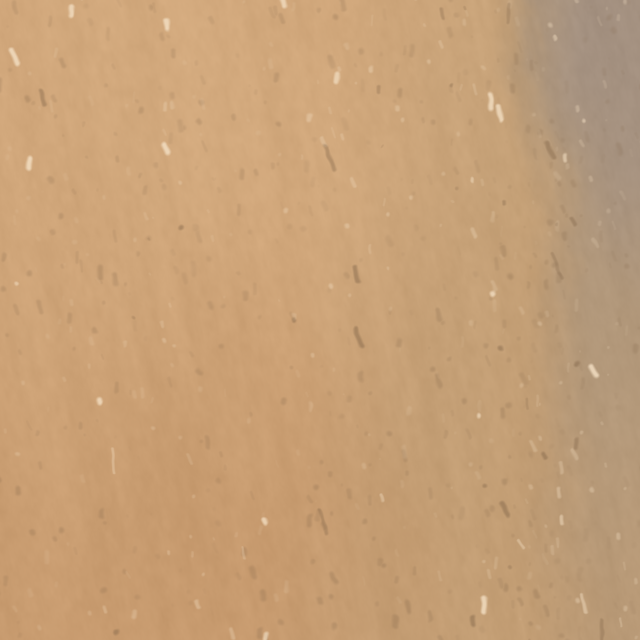
This texture is drawn by a Shadertoy shader. Its source:

```glsl
// Tan sandstone with steep faint grain, small light and dark flecks and a grey band at the right
const vec3 LIGHT_TAN = vec3(0.822, 0.660, 0.487);
const vec3 DEEP_TAN  = vec3(0.780, 0.605, 0.432);
const vec3 OLIVE_TAN = vec3(0.758, 0.622, 0.462);
const vec3 WARM_GREY = vec3(0.695, 0.592, 0.475);
const vec3 COOL_GREY = vec3(0.645, 0.570, 0.505);
const vec3 FLECK_LIGHT = vec3(0.95, 0.87, 0.76);
const vec3 FLECK_DARK  = vec3(0.50, 0.39, 0.28);
const float GRAIN_SLANT = 0.19;   // sideways run of the grain per unit of height
const float MOTTLE = 0.016;       // strength of the fine mottling
const float STREAK = 0.034;       // strength of the long grain streaks

vec3 hash3(vec2 p) {
    vec3 h = fract(p.xyx * vec3(0.1031, 0.1030, 0.0973));
    h += dot(h, h.yxz + 33.33);
    return fract((h.xxy + h.yzz) * h.zyx);
}

float valueNoise(vec2 p) {
    vec2 i = floor(p), f = fract(p);
    f = f * f * (3.0 - 2.0 * f);
    float low  = mix(hash3(i).x, hash3(i + vec2(1, 0)).x, f.x);
    float high = mix(hash3(i + vec2(0, 1)).x, hash3(i + vec2(1, 1)).x, f.x);
    return mix(low, high, f.y);
}

float fbm(vec2 p) {
    float sum = 0.0, amp = 0.5;
    for (int k = 0; k < 4; k++) {
        sum += amp * valueNoise(p);
        p = p * 2.03 + 17.3;
        amp *= 0.5;
    }
    return sum / 0.9375;
}

// Signed sideways distance to the left border of the grey band
float seamOffset(vec2 p) {
    float border = 0.785 + 0.055 * smoothstep(1.0, 0.6, p.y);
    return p.x - border - 0.05 * (fbm(p * vec2(3.0, 7.0) + 40.0) - 0.5);
}

// Scattered short strokes along the grain, one candidate per cell
float flecks(vec2 p, float cells, float density, float seamDensity,
             float maxLength, float width, float seed) {
    vec2 base = floor(p * cells);
    float cover = 0.0;
    for (int j = -1; j <= 1; j++)
    for (int i = -1; i <= 1; i++) {
        vec2 cell = base + vec2(i, j);
        vec3 a = hash3(cell + seed), b = hash3(cell + seed + 57.7);
        vec2 center = (cell + a.xy) / cells;
        float s = seamOffset(center) / 0.09;
        float chance = density + seamDensity * exp(-s * s);
        if (a.z > chance) continue;
        float angle = GRAIN_SLANT + (b.x - 0.5) * 1.3 * (1.0 - 0.6 * b.y);
        vec2 along = vec2(sin(angle), -cos(angle));
        float halfLength = maxLength * b.y * b.y;
        vec2 d = p - center;
        d += 0.003 * (vec2(valueNoise(p * 90.0), valueNoise(p * 90.0 + 31.0)) - 0.5);
        float t = clamp(dot(d, along), -halfLength, halfLength);
        float thick = width * (0.6 + 0.8 * b.z);
        float stroke = 1.0 - smoothstep(0.2 * thick, 1.6 * thick, length(d - along * t));
        cover = max(cover, stroke * (0.3 + 0.7 * b.z));
    }
    return cover;
}

void mainImage(out vec4 fragColor, in vec2 fragCoord) {
    vec2 p = fragCoord / iResolution.xy;
    vec2 grain = vec2(p.x + GRAIN_SLANT * p.y, p.y);

    // Broad tan shading, lighter toward the top
    float cloud = fbm(grain * vec2(6.0, 2.5) + 5.0) - 0.5;
    float lightness = smoothstep(0.0, 0.85, p.y) + 0.7 * cloud;
    vec3 color = mix(DEEP_TAN, LIGHT_TAN, clamp(lightness, 0.0, 1.0));
    float olive = smoothstep(0.5, 0.86, p.x + 0.14 * (1.0 - p.y) + 0.15 * cloud);
    color = mix(color, OLIVE_TAN, 0.75 * olive);

    // Grey band, coolest at the upper right and fading downward
    float seam = seamOffset(p) + 0.035 * (fbm(grain * vec2(35.0, 14.0)) - 0.5);
    float softness = mix(0.13, 0.055, p.y);
    float band = smoothstep(-0.4 * softness, softness, seam);
    float cool = smoothstep(0.35, 1.0, p.y + 0.4 * cloud) * smoothstep(0.0, 0.12, seam);
    color = mix(color, mix(WARM_GREY, COOL_GREY, cool), band * mix(0.55, 1.0, smoothstep(0.0, 0.5, p.y)));

    // Grain streaks and fine mottling
    float streak = fbm(grain * vec2(38.0, 4.0) + 80.0) - 0.5;
    float mottle = fbm(grain * vec2(95.0, 55.0) + 11.0) - 0.5;
    color += STREAK * streak + MOTTLE * 2.0 * mottle;

    // Faint pits and glints, then the few strong flecks
    float patches = smoothstep(0.35, 0.65, fbm(grain * vec2(12.0, 5.0) + 23.0));
    float pits   = flecks(p, 42.0, 0.22, 0.15, 0.008, 0.0034, 3.0);
    float glints = flecks(p, 38.0, 0.16, 0.15, 0.008, 0.0028, 119.0);
    color = mix(color, FLECK_DARK, 0.25 * pits * (0.4 + 0.6 * patches));
    color = mix(color, FLECK_LIGHT, 0.32 * glints * (1.2 - 0.8 * patches));
    float cracks = flecks(p, 17.0, 0.08, 0.22, 0.022, 0.0030, 211.0);
    float chips  = flecks(p, 18.0, 0.06, 0.20, 0.019, 0.0032, 307.0);
    color = mix(color, FLECK_DARK, 0.48 * cracks);
    color = mix(color, FLECK_LIGHT, 0.85 * chips);

    fragColor = vec4(color, 1.0);
}
```
